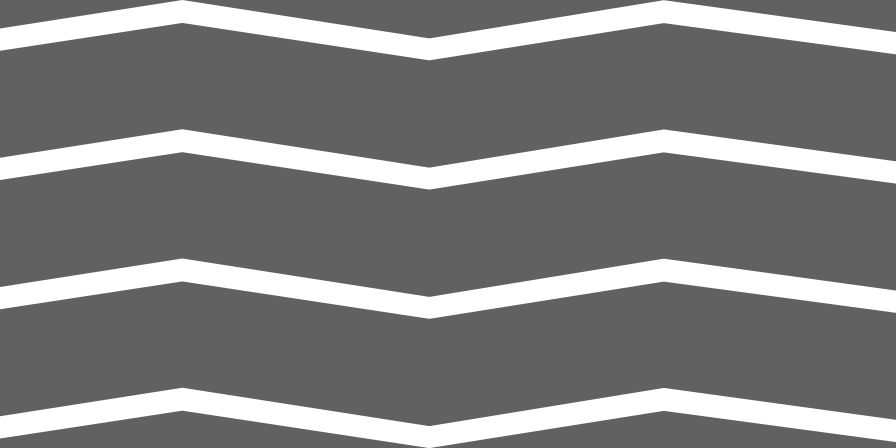
This pattern is drawn by a WebGL 2 fragment shader. Its source:

```glsl
#version 300 es
precision highp float;

uniform vec2 u_resolution;
out vec4 fragColor;

const vec3 GROUND_COLOR = vec3(0.38);
const vec3 STRIPE_COLOR = vec3(1.0);
const float ROW_PITCH = 0.2885;   // stripe spacing, in canvas heights
const float EDGE_PIXELS = 1.0;    // width of the smoothed edge

// Zigzag corners: x across the canvas, centre depth below the row top, thickness
const int CORNER_COUNT = 5;
const vec3 CORNERS[CORNER_COUNT] = vec3[](
    vec3(0.0000, 0.0885, 0.0497),
    vec3(0.2035, 0.0256, 0.0512),
    vec3(0.4792, 0.1102, 0.0490),
    vec3(0.7409, 0.0260, 0.0512),
    vec3(1.0000, 0.0964, 0.0497)
);

// Centre depth and thickness of the stripe at x
vec2 zigzag(float x) {
    vec2 profile = CORNERS[0].yz;
    for (int i = 1; i < CORNER_COUNT; i++) {
        vec3 a = CORNERS[i - 1];
        vec3 b = CORNERS[i];
        float along = clamp((x - a.x) / (b.x - a.x), 0.0, 1.0);
        profile += (b.yz - a.yz) * along;
    }
    return profile;
}

void main() {
    vec2 uv = gl_FragCoord.xy / u_resolution;
    float depth = 1.0 - uv.y;
    vec2 stripe = zigzag(uv.x);

    // Vertical distance to the nearest stripe centre
    float row = (depth - stripe.x) / ROW_PITCH;
    float centerDistance = abs(fract(row + 0.5) - 0.5) * ROW_PITCH;

    // Smoothed stripe coverage
    float edge = EDGE_PIXELS / u_resolution.y;
    float coverage = clamp(0.5 + (0.5 * stripe.y - centerDistance) / edge, 0.0, 1.0);
    fragColor = vec4(mix(GROUND_COLOR, STRIPE_COLOR, coverage), 1.0);
}
```
